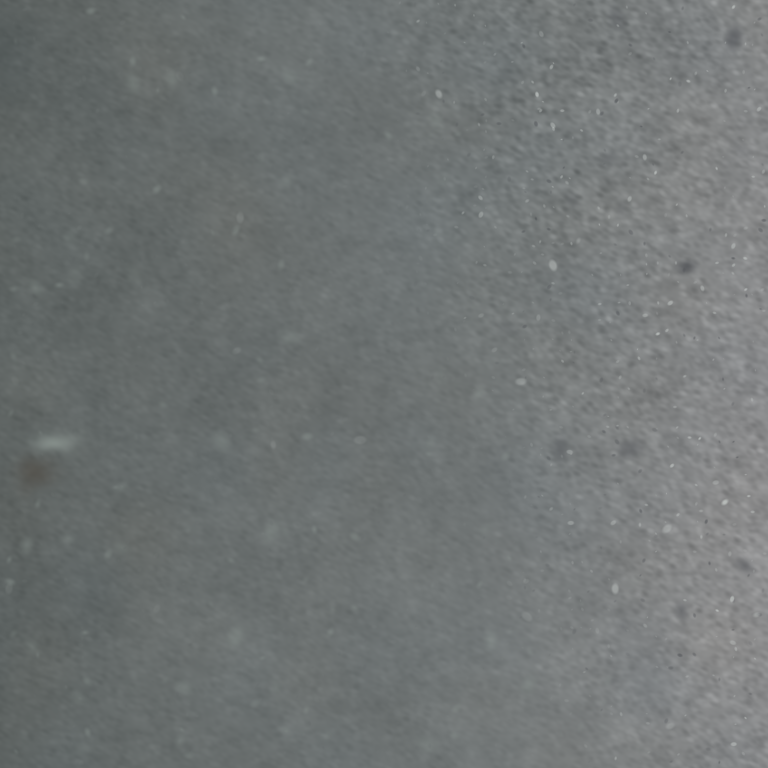
Give the GLSL for this texture, as a WebGL 1 fragment shader.

```glsl
precision highp float;
// Worn grey stone floor: a smooth, greenish dark side brightens into a rough, neutral side.
// Splatted cellular noise gives mottling and slanted grain; jittered cells
// scatter pale chips, dark pits and blurred smudges.

uniform vec2 u_resolution;

const vec3 SHADE_COLOR = vec3(0.353, 0.376, 0.370);
const vec3 STONE_COLOR = vec3(0.440, 0.460, 0.460);
const vec3 LIGHT_COLOR = vec3(0.562, 0.562, 0.566);
const vec3 CHIP_COLOR = vec3(0.78, 0.80, 0.79);
const vec3 PIT_COLOR = vec3(0.27, 0.28, 0.30);
const vec3 HAZE_COLOR = vec3(0.57, 0.61, 0.59);
const vec3 RUST_COLOR = vec3(0.31, 0.29, 0.26);

const float ROUGH_EDGE_BOTTOM = 0.78;  // x where roughness begins
const float ROUGH_EDGE_TOP = 0.52;
const float GRAIN_CELLS = 165.0;
const float GRAIN_SLANT = -0.45;       // radians
const float GRAIN_SMOOTH = 0.016;
const float GRAIN_ROUGH = 0.042;
const float MOTTLE = 0.018;

vec2 hash2(vec2 p) {
  vec3 q = fract(p.xyx * vec3(0.1031, 0.1030, 0.0973));
  q += dot(q, q.yzx + 33.33);
  return fract((q.xx + q.yz) * q.zy);
}

mat2 rotation(float angle) {
  float c = cos(angle), s = sin(angle);
  return mat2(c, s, -s, c);
}

// Signed cellular noise: one light or dark soft splat per jittered cell.
float splatNoise(vec2 p) {
  vec2 cell = floor(p), local = fract(p);
  float sum = 0.0;
  for (int y = -1; y <= 1; y++) {
    for (int x = -1; x <= 1; x++) {
      vec2 offset = vec2(float(x), float(y));
      vec2 rnd = hash2(cell + offset + 200.0);
      vec2 d = offset + rnd - local;
      float fall = max(0.0, 1.0 - dot(d, d));
      float weight = 2.0 * hash2(cell + offset + 471.0).x - 1.0;
      sum += weight * fall * fall;
    }
  }
  return sum;
}

// Coverage of randomly turned ovals, at most one per cell.
float specks(vec2 uv, float cells, float density, float softness, float seed) {
  vec2 p = uv * cells + seed;
  vec2 cell = floor(p);
  vec2 pick = hash2(cell + seed);
  vec2 center = 0.3 + 0.4 * hash2(cell + seed + 57.0);
  vec2 d = rotation(6.283 * pick.y) * (fract(p) - center);
  float radius = mix(0.10, 0.24, fract(pick.y * 17.0));
  float dist = length(d * vec2(1.0, 1.5)) - radius;
  float blur = max(softness, cells / u_resolution.y);
  float strength = mix(0.3, 1.0, fract(pick.y * 41.0));
  return step(pick.x, density) * strength * (1.0 - smoothstep(-blur, blur * 0.5, dist));
}

float softSpot(vec2 uv, vec2 center, vec2 size) {
  vec2 d = (uv - center) / size;
  return exp(-dot(d, d));
}

void main() {
  vec2 uv = gl_FragCoord.xy / u_resolution.y;
  float cloud = splatNoise(uv * 6.0);
  float patches = splatNoise(uv * 19.0 + 40.0);
  float blotches = splatNoise(uv * 42.0 + 140.0);

  // Rough zone with a slanted, wandering border
  float border = mix(ROUGH_EDGE_BOTTOM, ROUGH_EDGE_TOP, uv.y);
  float rough = smoothstep(-0.10, 0.20, uv.x - border + 0.05 * cloud + 0.04 * patches);

  // Light falling across the floor
  float across = uv.x + 0.03 * sin(uv.y * 5.0 + 0.8);
  float fromMiddle = uv.y - 0.42;
  float glow = smoothstep(0.55, 1.11, across) * (1.0 - 1.1 * fromMiddle * fromMiddle);
  vec3 color = mix(SHADE_COLOR, STONE_COLOR, smoothstep(-0.25, 0.68, across));
  color = mix(color, LIGHT_COLOR, glow);

  // Mottling with a faint warm and cool drift
  color += MOTTLE * (0.5 * cloud + 0.6 * patches + 0.5 * blotches);
  color += vec3(0.003, 0.0, -0.003) * splatNoise(uv * 13.0 + 90.0);

  // Slanted grain in two sizes
  vec2 grainUv = rotation(-GRAIN_SLANT) * uv * GRAIN_CELLS;
  float grain = splatNoise(grainUv * vec2(0.75, 1.2) + 300.0);
  grain += 0.5 * splatNoise(grainUv * vec2(0.35, 0.55) + 700.0);
  color += mix(GRAIN_SMOOTH, GRAIN_ROUGH, rough) * grain;

  // Blurred pale haze on the smooth side, dark smudges on the rough side
  float haze = specks(uv, 15.0, 0.22, 0.22, 11.0) + 0.9 * specks(uv, 31.0, 0.13, 0.2, 23.0);
  color = mix(color, HAZE_COLOR, 0.42 * haze * (1.0 - rough));
  color = mix(color, PIT_COLOR, 0.55 * rough * specks(uv, 13.0, 0.15, 0.2, 37.0));

  // Sharp pits and chips
  float pits = specks(uv, 58.0, 0.10, 0.14, 53.0);
  color = mix(color, PIT_COLOR, pits * mix(0.08, 0.5, rough));
  float chips = specks(uv, 52.0, 0.075, 0.12, 71.0) + 0.6 * specks(uv, 80.0, 0.11, 0.15, 83.0);
  color = mix(color, CHIP_COLOR, min(chips, 1.0) * mix(0.04, 0.7, rough));
  float bigChips = specks(uv, 27.0, 0.035, 0.10, 97.0);
  color = mix(color, CHIP_COLOR, bigChips * mix(0.15, 0.85, rough));

  // One rusty stain with a pale scrape beside it
  vec2 stainUv = uv + 0.008 * vec2(patches, blotches);
  color = mix(color, RUST_COLOR, 0.6 * softSpot(stainUv, vec2(0.045, 0.385), vec2(0.026, 0.018)));
  color = mix(color, HAZE_COLOR, 0.7 * softSpot(stainUv, vec2(0.073, 0.424), vec2(0.030, 0.012)));

  gl_FragColor = vec4(clamp(color, 0.0, 1.0), 1.0);
}
```
